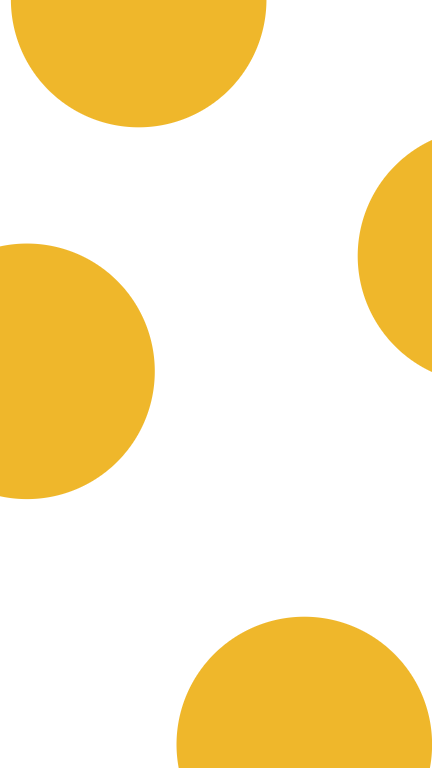
This background is drawn by a Shadertoy shader. Its source:

```glsl
// Four large amber discs of equal size on a white ground, cropped by the edges.
// The union of circle distances is taken in a loop, then blended over the ground
// with a one-pixel soft edge. Lengths are in canvas widths.

const vec3 GROUND_COLOR = vec3(1.0);
const vec3 DISC_COLOR = vec3(0.937, 0.718, 0.169);
const float DISC_RADIUS = 0.2958;

// Disc centres as fractions of the canvas, origin at the lower left.
const int DISC_COUNT = 4;
const vec2 DISC_CENTERS[DISC_COUNT] = vec2[DISC_COUNT](
    vec2(0.3210, 1.0006),   // top
    vec2(1.1238, 0.6667),   // right
    vec2(0.0625, 0.5165),   // left
    vec2(0.7044, 0.0306)    // bottom
);

float circleDistance(vec2 point, vec2 center, float radius) {
    return length(point - center) - radius;
}

// Signed distance to the nearest disc.
float discsDistance(vec2 point, vec2 canvasSize) {
    float nearest = 1e3;
    for (int i = 0; i < DISC_COUNT; i++) {
        vec2 center = DISC_CENTERS[i] * canvasSize;
        nearest = min(nearest, circleDistance(point, center, DISC_RADIUS));
    }
    return nearest;
}

void mainImage(out vec4 fragColor, in vec2 fragCoord) {
    float pixel = 1.0 / iResolution.x;
    vec2 point = fragCoord * pixel;
    vec2 canvasSize = iResolution.xy * pixel;

    // Edge coverage across one pixel.
    float coverage = clamp(0.5 - discsDistance(point, canvasSize) / pixel, 0.0, 1.0);
    fragColor = vec4(mix(GROUND_COLOR, DISC_COLOR, coverage), 1.0);
}
```
